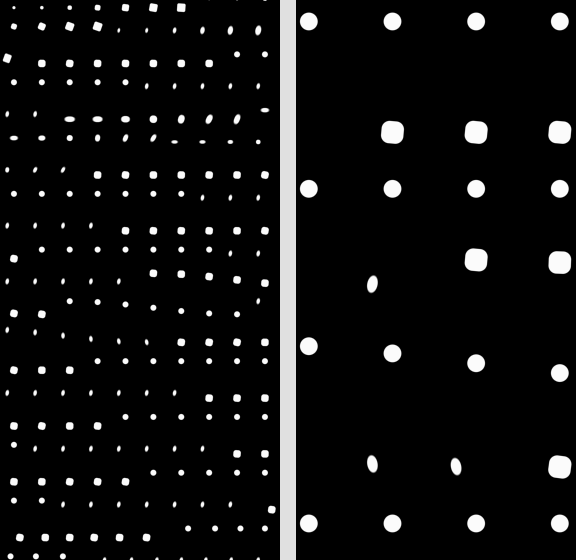
Left: the whole. Right: its middle third, enlarged.
Give the GLSL for this pattern, as a WebGL 2 fragment shader.

```glsl
#version 300 es
precision highp float;
// Sprite sheet of white dots: runs of seven frames that grow, squash, bob or slide.
uniform vec2 u_resolution;
out vec4 fragColor;

const vec3 BLACK = vec3(0.0);
const vec3 WHITE = vec3(0.985);
const float COLUMNS = 10.0;
const float ROWS = 21.0;
const float CELLS_ACROSS = 10.04;
const float FRAMES = 7.0;
const float PI = 3.14159265;

// Run numbers that are animated; all others hold still
const float GROW = 0.0;
const float SQUASH = 2.0;
const float BOB = 5.0;
const float SLIDE = 9.0;

float hash(float n) {
    return fract(sin(n * 12.9898) * 43758.5453);
}

bool isRun(float run, float id) {
    return abs(run - id) < 0.5;
}

// Superposed box and ellipse: roundness 1 is an ellipse, 0 a rectangle
float blobDistance(vec2 p, vec2 halfSize, float tilt, float roundness) {
    float c = cos(tilt), s = sin(tilt);
    vec2 q = abs(vec2(c * p.x + s * p.y, s * p.x - c * p.y)) / halfSize;
    vec2 corner = q - 1.0 + roundness;
    float d = length(max(corner, 0.0)) + min(max(corner.x, corner.y), 0.0) - roundness;
    return d * min(halfSize.x, halfSize.y);
}

// Distance to the sprite belonging to one cell, y pointing down
float spriteDistance(vec2 p, vec2 cell) {
    float index = cell.y * COLUMNS + cell.x;
    float frame = mod(index, FRAMES);
    float strip = floor((index + 0.5) / FRAMES);
    float kind = mod(strip, 3.0);
    float run = floor((strip + 0.5) / 3.0);
    bool large = kind < 0.5;
    bool slim = kind > 1.5;

    float swing = cos(PI * frame / (FRAMES - 1.0));
    float ease = 0.5 - 0.5 * swing;
    float jitter = hash(index) - 0.5;

    // Resting place and form of the three kinds
    vec2 center = large ? vec2(0.5, 0.275) : slim ? vec2(0.26, 0.09) : vec2(0.5, -0.05);
    float radius = large ? 0.134 : slim ? 0.08 : 0.106;
    float stretch = slim ? -0.26 : 0.0;
    float tilt = slim ? 0.2 : 0.12 + 0.2 * jitter;
    float roundness = large ? 0.72 : 1.0;

    // Animated runs
    if (isRun(run, GROW)) {
        radius = slim ? mix(0.06, 0.14, ease) : mix(0.055, 0.15, ease);
        float last = smoothstep(5.0, 6.0, frame);
        stretch *= 1.0 - 0.7 * last;
        roundness = slim ? mix(1.0, 0.4, last) : mix(1.0, 0.4, ease);
        tilt += large ? 0.0 : slim ? 0.15 * last : 0.3 * ease;
    } else if (isRun(run, SQUASH)) {
        stretch = 0.3 * swing;
        tilt = 0.5 * ease * ease * ease + 0.3 * jitter * ease;
        roundness = 0.9;
    } else if (isRun(run, BOB)) {
        center.y = 0.035 - 0.235 * swing;
        if (slim) tilt = 0.2 * swing;
    } else if (isRun(run, SLIDE)) {
        center.x = 0.5 + 0.245 * swing;
    }

    vec2 halfSize = radius * vec2(exp(stretch), exp(-stretch));
    return blobDistance(p - cell - center, halfSize, tilt, roundness);
}

void main() {
    // Cell units, measured from the top left
    float scale = CELLS_ACROSS / u_resolution.x;
    vec2 p = vec2(gl_FragCoord.x, u_resolution.y - gl_FragCoord.y) * scale;
    vec2 home = floor(p);

    // Nearest sprite among the neighbouring cells
    float d = 1.0;
    for (int j = -1; j <= 1; j++) {
        for (int i = -1; i <= 1; i++) {
            vec2 cell = home + vec2(i, j);
            bool inside = cell.x >= 0.0 && cell.x < COLUMNS && cell.y >= 0.0 && cell.y < ROWS;
            if (inside) d = min(d, spriteDistance(p, cell));
        }
    }

    float edge = 0.75 * scale;
    float coverage = 1.0 - smoothstep(-edge, edge, d);
    fragColor = vec4(mix(BLACK, WHITE, coverage), 1.0);
}
```
